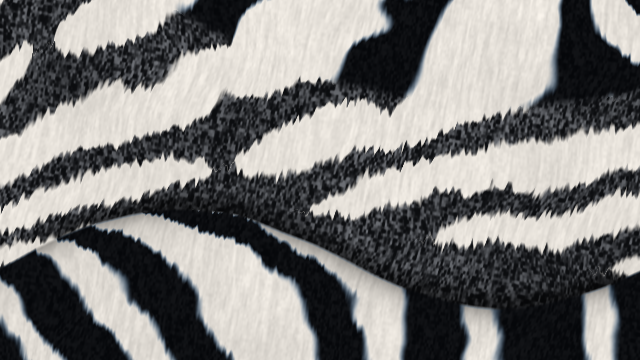
Write a Shadertoy shader that draws this texture.

```glsl
const vec3 IVORY = vec3(0.935, 0.915, 0.885);
const vec3 CHARCOAL_LOW = vec3(0.045, 0.050, 0.060);
const vec3 CHARCOAL_HIGH = vec3(0.39, 0.40, 0.42);
const vec3 BLACK = vec3(0.020, 0.026, 0.038);
const vec3 BLUE_FRINGE = vec3(-0.06, 0.0, 0.06);

const vec2 HAIR_DIR = vec2(0.196, 0.981);
const float HAIR_LENGTH = 0.046;      // ragged edge on the middle fold
const float NAP_LENGTH = 0.022;       // shorter pile on the black folds
const float EDGE_SOFT = 0.009;
const float TOP_ROW = 0.545;          // height of row 0 at the left side
const float ROW_RATIO = 0.335;        // log spacing of the fanned rows
const float ROW_HALF = 0.31;
const float STEEP_SPACING = 0.33;     // stripes on the lower fold

float hash(vec2 p) {
    vec3 q = fract(vec3(p.xyx) * 0.1031);
    q += dot(q, q.yzx + 33.33);
    return fract((q.x + q.y) * q.z);
}

float noise(vec2 p) {
    vec2 i = floor(p), f = fract(p);
    f = f * f * (3.0 - 2.0 * f);
    return mix(mix(hash(i), hash(i + vec2(1, 0)), f.x),
               mix(hash(i + vec2(0, 1)), hash(i + vec2(1, 1)), f.x), f.y);
}

// Coordinates across and along the hairs, with a slowly turning lay
vec2 hairSpace(vec2 p) {
    p.x += 0.03 * noise(p * 6.0);
    return vec2(dot(p, vec2(HAIR_DIR.y, -HAIR_DIR.x)), dot(p, HAIR_DIR)) + 3.0;
}

float upperSeam(float x) {
    return 0.70 + 0.32 * (x - 1.4) * (x - 1.4);
}

float lowerSeam(float x) {
    return 0.2825 + 0.1375 * cos(3.49 * (x - 0.5));
}

// Signed depth inside the fanned stripes; they bend upward past the upper seam
float fanStripes(vec2 p) {
    float rise = max(p.y - upperSeam(p.x), 0.0);
    float turn = max(p.x - 1.35, 0.0);
    float y = p.y - rise * (0.647 + 8.0 * turn * turn);
    float level = max((y + 0.04 * p.x) / (1.0 + 0.75 * p.x), 0.02);
    float row = log(level / TOP_ROW) / ROW_RATIO;
    row += 0.34 * (noise(p * 4.5 + 7.0) - 0.5) + 0.16 * (noise(p * 13.0) - 0.5);

    // Each lower row is broken by a wider gap with blunt tips
    float n = -round(row);
    float gapCentre = min(0.62, 0.62 + 0.5 * n);
    float gapHalf = 0.07 * n * n - 0.04;
    float fromTip = (abs(p.x - gapCentre) - gapHalf) / 0.15;
    float halfWidth = ROW_HALF * pow(clamp(fromTip, 0.0, 1.0), 0.4);
    halfWidth -= 0.12 * clamp(-fromTip, 0.0, 1.0);
    float inside = halfWidth - abs(row + n);
    return inside * ROW_RATIO * max(y + 0.04 * p.x, 0.1) * (rise > 0.0 ? 1.5 : 1.0);
}

// Signed depth inside the steep stripes of the lower fold
float steepStripes(vec2 p) {
    float lean = mix(0.8, 0.15, clamp(p.x / 1.1, 0.0, 1.0));
    float curl = max(p.y - 0.2, 0.0);
    float across = p.x + lean * (p.y - 0.1) + 5.0 * curl * curl - 0.046;
    across += 0.10 * (noise(p * 6.0 + 21.0) - 0.5) + 0.03 * (noise(p * 17.0) - 0.5);
    float k = round(across / STEEP_SPACING);
    float halfWidth = 0.045 + 0.065 * exp(-(k - 2.0) * (k - 2.0));
    return (halfWidth - abs(across - k * STEEP_SPACING)) * 0.85;
}

void mainImage(out vec4 fragColor, in vec2 fragCoord) {
    vec2 p = fragCoord / iResolution.y;
    vec2 h = hairSpace(p);

    // Fold masks
    float seamDist = p.y - lowerSeam(p.x) + 0.012 * (noise(p * 9.0) - 0.5);
    float lower = 1.0 - smoothstep(-0.006, 0.006, seamDist);
    float upper = smoothstep(-0.015, 0.025, p.y - upperSeam(p.x));
    float smoothPile = max(lower, upper);

    // Hairs drag the stripe edges along their lay
    float strand = 0.65 * noise(h * vec2(115.0, 17.0)) + 0.35 * noise(h * vec2(190.0, 34.0));
    vec2 q = p + HAIR_DIR * (strand - 0.5) * mix(HAIR_LENGTH, NAP_LENGTH, smoothPile);
    float soft = EDGE_SOFT * (1.0 + 0.5 * smoothPile);
    float fan = smoothstep(-soft, soft, fanStripes(q));
    float steep = smoothstep(-soft, soft, steepStripes(q));
    float white = mix(fan, steep, lower);

    // Dark pile: speckled charcoal in the middle, near black on the other folds
    float grain = 0.62 * noise(h * vec2(175.0, 105.0)) + 0.38 * noise(h * vec2(120.0, 45.0) + 40.0);
    float speckle = smoothstep(0.12, 0.92, grain);
    float broad = 0.8 + 0.4 * noise(p * 5.0 + 50.0);
    vec3 charcoal = mix(CHARCOAL_LOW, CHARCOAL_HIGH, pow(speckle, 1.35) * broad);
    charcoal *= mix(0.5, 1.0, smoothstep(0.0, 0.07, seamDist));
    vec3 dark = mix(charcoal, BLACK + 0.05 * speckle, smoothPile);

    // Pale pile with fine strands and a shadow tucked under the fold
    vec3 pale = IVORY * (0.90 + 0.12 * strand + 0.07 * (grain - 0.5));
    pale *= 0.96 + 0.06 * noise(p * 4.0 + 80.0);
    pale *= 1.0 - 0.35 * lower * exp(30.0 * min(seamDist, 0.0));

    vec3 colour = mix(dark, pale, white);
    colour += BLUE_FRINGE * 4.0 * white * (1.0 - white) * smoothPile;
    fragColor = vec4(clamp(colour, 0.0, 1.0), 1.0);
}
```
